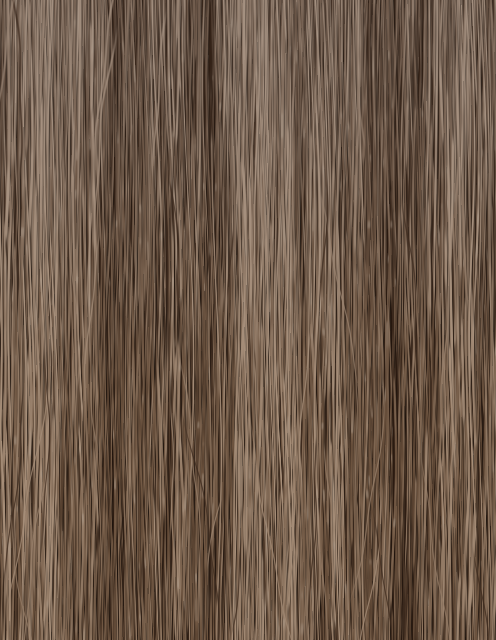
Give the GLSL for this texture, as a Shadertoy shader.

```glsl
float hash(vec2 p) {
    return fract(sin(dot(p, vec2(12.99, 78.23))) * 43758.5);
}

// Smooth random value running along a strand
float alongNoise(float y, float seed) {
    float i = floor(y), f = fract(y);
    f = f * f * (3.0 - 2.0 * f);
    return mix(hash(vec2(i, seed)), hash(vec2(i + 1.0, seed)), f);
}

// Broad light and dark locks
float lockTone(vec2 p) {
    float x = p.x + 0.014 * sin(p.y * 3.0 + p.x * 9.0);
    return 0.09 * sin(x * 41.0 - 2.1) - 0.12 * cos(15.7 * (x - 0.23))
         + 0.06 * sin(x * 87.0 + p.y * 2.5) + 0.05 * sin(x * 163.0 - p.y * 4.0);
}

// Brown ramp, greyer towards the top
vec3 hairColor(float tone, float top) {
    vec3 dark = vec3(0.165, 0.10, 0.062);
    vec3 middle = vec3(0.42, 0.322, 0.242);
    vec3 light = vec3(0.65, 0.555, 0.47);
    vec3 c = mix(dark, middle, clamp(tone * 2.0, 0.0, 1.0));
    c = mix(c, light, clamp(tone * 2.0 - 1.0, 0.0, 1.0));
    return c + vec3(-0.005, 0.012, 0.034) * top * smoothstep(0.0, 0.5, tone);
}

void mainImage(out vec4 fragColor, in vec2 fragCoord) {
    vec2 p = fragCoord / iResolution.y;
    float pixel = 1.0 / iResolution.y;
    float top = smoothstep(0.25, 1.0, p.y);
    float blur = max(pixel, 0.0016) * (0.8 + 0.7 * top * top);
    float locks = lockTone(p) + 0.08 * (p.y - 0.5);
    vec3 color = hairColor(0.16 + 0.5 * locks, top);

    // Overlapping sheets of strands, back to front
    for (int i = 0; i < 9; i++) {
        float layer = float(i);
        float density = 105.0 + 12.0 * mod(layer * 4.0, 9.0);
        float tilt = 0.05 * (hash(vec2(layer, 4.0)) - 0.5);
        float x = p.x + tilt * p.y + layer * 0.137
                + 0.005 * sin(p.y * (3.0 + 0.6 * layer) + p.x * 23.0 + layer * 2.4);
        float id = floor(x * density);
        float seed = hash(vec2(id, layer + 1.0));
        float kind = hash(vec2(id, layer + 31.0));
        float center = 0.5 + 0.2 * sin(p.y * (5.0 + 10.0 * kind) + seed * 6.28);
        float offset = fract(x * density) - center;

        // Strands surface and sink, thinning to a point at their ends
        float run = alongNoise(p.y * (4.5 + 5.0 * kind) + seed * 20.0, id + layer * 57.0);
        float present = smoothstep(0.30, 0.55, run);
        float halfWidth = mix(0.14, 0.28, kind) * (0.45 + 0.55 * present);
        float soft = blur * density;
        float cover = present * (1.0 - smoothstep(halfWidth - soft * 0.65, halfWidth + soft * 0.65, abs(offset)));

        // Soft shadow beside the strand
        float shadow = present * exp(-pow((offset - halfWidth) / 0.2, 2.0));
        color *= 1.0 - 0.25 * shadow;

        float streak = alongNoise(p.y * 38.0 + seed * 90.0, id + layer * 91.0);
        float tone = 0.70 + locks + mix(-0.26, 0.10, layer / 8.0)
                   + 0.42 * (seed - 0.5) + 0.20 * (streak - 0.5)
                   - 0.08 * pow(offset / halfWidth, 2.0);
        vec3 strand = hairColor(tone, top);

        // Short pale glints
        float glint = smoothstep(0.80, 1.0, streak) * step(0.75, kind);
        strand = mix(strand, vec3(0.68, 0.62, 0.56), 0.4 * glint);
        color = mix(color, strand, cover);
    }

    // Loose hairs crossing the sheet
    for (int i = 0; i < 42; i++) {
        float n = float(i);
        float kind = hash(vec2(n, 7.0));
        vec2 middle = vec2(hash(vec2(n, 2.0)) * iResolution.x / iResolution.y,
                           pow(hash(vec2(n, 3.0)), 1.3));
        float reach = mix(0.05, 0.22, hash(vec2(n, 5.0)));
        float slope = 0.45 * (hash(vec2(n, 6.0)) - 0.5);
        float bend = 0.9 * (kind - 0.5);
        float y = p.y - middle.y;
        float curve = middle.x + slope * y + bend * y * y + 0.002 * sin(y * 35.0 + n);
        float grade = slope + 2.0 * bend * y;
        float d = abs(p.x - curve) / sqrt(1.0 + grade * grade);
        float line = 1.0 - smoothstep(0.0, 0.0006 + blur, d);
        line *= 1.0 - smoothstep(reach * 0.6, reach, abs(y));
        float tone = kind > 0.25 ? 0.78 + 0.25 * hash(vec2(n, 8.0)) : 0.16;
        color = mix(color, hairColor(tone, top), line * 0.75);
    }

    fragColor = vec4(clamp(color, 0.0, 1.0), 1.0);
}
```
